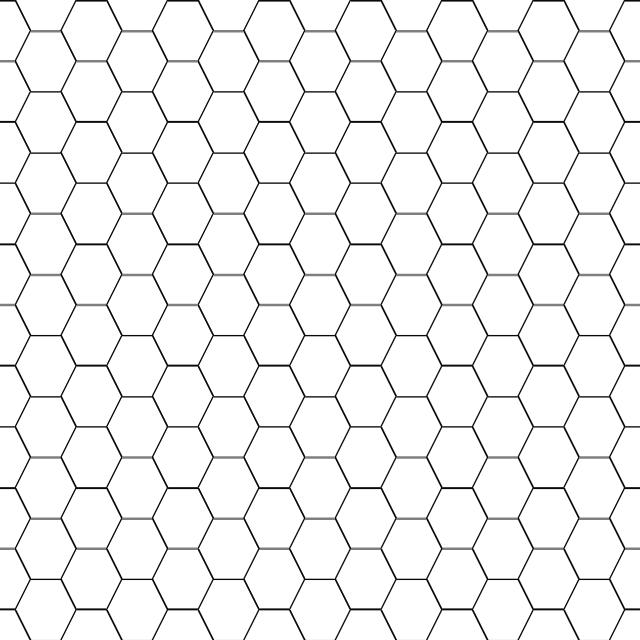
This pattern is drawn by a Shadertoy shader. Its source:

```glsl
// Signed offset from the nearest multiple of a period
float repeatOffset(float x, float period) {
    return x - period * floor(x / period + 0.5);
}

// Share of a pixel covered by a stroke of the given half width
float stroke(float dist, float halfWidth, float pixel) {
    return clamp((halfWidth - dist) / pixel + 0.5, 0.0, 1.0);
}

void mainImage(out vec4 fragColor, in vec2 fragCoord) {
    // 21 units high, measured down from the top: 7 column pairs, 10.5 rows
    float pixel = 21.0 / iResolution.y;
    float x = fragCoord.x * pixel;
    float down = 21.0 - fragCoord.y * pixel;

    // Zigzag sides, heavier where they fall to the right
    float column = repeatOffset(x, 3.0);
    float phase = repeatOffset(down, 2.0);
    float slantDist = abs(abs(column) - 0.5 - 0.5 * abs(phase)) * 2.0 / sqrt(5.0);
    float slantHalf = column * phase > 0.0 ? 0.028 : 0.022;
    float ink = stroke(slantDist, slantHalf, pixel);

    // Flat sides cycle over eight rows through heavy, thin and broad pale strokes
    float row = floor(down + 0.5);
    float cycle = mod(row, 8.0);
    bool pale = cycle == 1.0 || cycle == 2.0 || cycle == 7.0;
    bool heavy = mod(row, 4.0) == 0.0;

    // Flat strokes settle on a fine grid of 512 steps: pale between steps, dark within one
    float gridStep = 21.0 / 512.0;
    float level = row / gridStep + 0.2;
    float centre = gridStep * (pale ? floor(level + 0.5) : floor(level) + 0.5);
    float flatHalf = pale ? 0.041 : heavy ? 0.032 : 0.022;
    float flatInk = stroke(abs(down - centre), flatHalf, pixel) * (pale ? 0.52 : 1.0);

    // Each flat side spans one unit, shifted by half a period on odd rows
    float along = abs(repeatOffset(x - 1.5 * mod(row, 2.0), 3.0));
    ink = max(ink, flatInk * stroke(along, 0.51, pixel));

    fragColor = vec4(mix(vec3(1.0), vec3(0.035), ink), 1.0);
}
```
